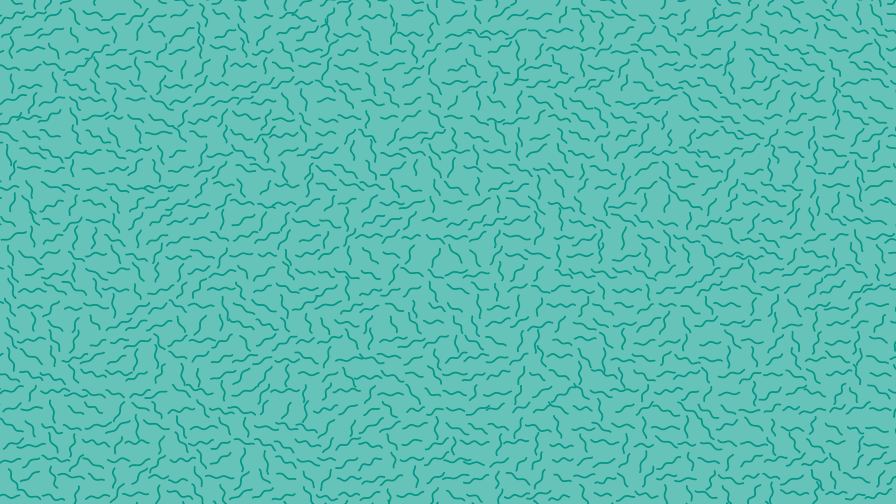
Give the GLSL for this pattern, as a WebGL 2 fragment shader.

```glsl
#version 300 es
precision highp float;
// Scattered short wavy strokes in dark teal on a flat light teal ground.

uniform vec2 u_resolution;
out vec4 fragColor;

const vec2 CELL = vec2(0.042, 0.034);

struct Stroke {
    vec2 centre;
    vec2 dir;
    float halfLength;
};

float hash(vec2 cell, float salt) {
    vec3 q = fract(vec3(cell, salt) * vec3(0.1031, 0.1030, 0.0973));
    q += dot(q, q.yzx + 33.33);
    return fract((q.x + q.y) * q.z);
}

// One random stroke for a cell: mostly flat, otherwise steep.
Stroke randomStroke(vec2 cell, float salt) {
    vec2 jitter = vec2(hash(cell, 1.7), hash(cell, 2.9)) - 0.5;
    float turn = hash(cell, salt + 3.1) - 0.5;
    float size = hash(cell, salt + 4.3);
    bool flatStroke = hash(cell, salt + 5.7) < 0.6;
    float angle = flatStroke ? turn * 1.15 : 1.57 + turn * 1.4;
    float halfLength = flatStroke ? mix(0.016, 0.028, size) : mix(0.015, 0.024, size);
    return Stroke((cell + 0.5 + 0.3 * jitter) * CELL, vec2(cos(angle), sin(angle)), halfLength);
}

float segmentDistance(vec2 p, Stroke s) {
    vec2 d = p - s.centre;
    return length(d - s.dir * clamp(dot(d, s.dir), -s.halfLength, s.halfLength));
}

float clearance(Stroke a, Stroke b) {
    float gap = 1.0;
    for (int i = -2; i <= 2; i++) {
        vec2 p = a.centre + a.dir * a.halfLength * float(i) * 0.5;
        gap = min(gap, segmentDistance(p, b));
    }
    return gap;
}

// Even cells are free; odd cells keep the try that best avoids their neighbours.
Stroke placeStroke(vec2 cell) {
    Stroke best = randomStroke(cell, 0.0);
    if (mod(cell.x + cell.y, 2.0) < 0.5) return best;
    float bestScore = -1.0;
    for (int k = 0; k < 7; k++) {
        Stroke candidate = randomStroke(cell, float(k) * 11.0);
        float gap = 0.011;
        for (int n = 0; n < 4; n++) {
            float side = float(n % 2) * 2.0 - 1.0;
            vec2 offset = n < 2 ? vec2(side, 0.0) : vec2(0.0, side);
            gap = min(gap, clearance(candidate, randomStroke(cell + offset, 0.0)));
        }
        float score = gap + 0.1 * candidate.halfLength;
        if (score > bestScore) {
            bestScore = score;
            best = candidate;
        }
    }
    return best;
}

// Distance to a sine curve with round ends, refined by stepping along its slope.
float waveDistance(vec2 p, Stroke s, vec2 cell) {
    vec2 d = p - s.centre;
    vec2 q = vec2(dot(d, s.dir), dot(d, vec2(-s.dir.y, s.dir.x)));
    float amplitude = mix(0.0020, 0.0034, hash(cell, 6.1));
    float frequency = 6.2832 / mix(0.024, 0.034, hash(cell, 7.3));
    float phase = 6.2832 * hash(cell, 8.9);
    float x = clamp(q.x, -s.halfLength, s.halfLength);
    for (int i = 0; i < 3; i++) {
        float slope = amplitude * frequency * cos(frequency * x + phase);
        vec2 miss = q - vec2(x, amplitude * sin(frequency * x + phase));
        x += dot(miss, vec2(1.0, slope)) / (1.0 + slope * slope);
        x = clamp(x, -s.halfLength, s.halfLength);
    }
    return length(q - vec2(x, amplitude * sin(frequency * x + phase)));
}

void main() {
    vec2 p = gl_FragCoord.xy / u_resolution.y;
    vec2 home = floor(p / CELL) + 40.0;
    p += 40.0 * CELL;

    float nearest = 1.0;
    for (int j = -1; j <= 1; j++) {
        for (int i = -1; i <= 1; i++) {
            vec2 cell = home + vec2(i, j);
            nearest = min(nearest, waveDistance(p, placeStroke(cell), cell));
        }
    }

    float soft = 0.6 / u_resolution.y;
    float ink = 1.0 - smoothstep(-soft, soft, nearest - 0.00175);
    vec3 ground = vec3(0.40, 0.765, 0.73);
    vec3 teal = vec3(0.02, 0.59, 0.53);
    fragColor = vec4(mix(ground, teal, ink), 1.0);
}
```
